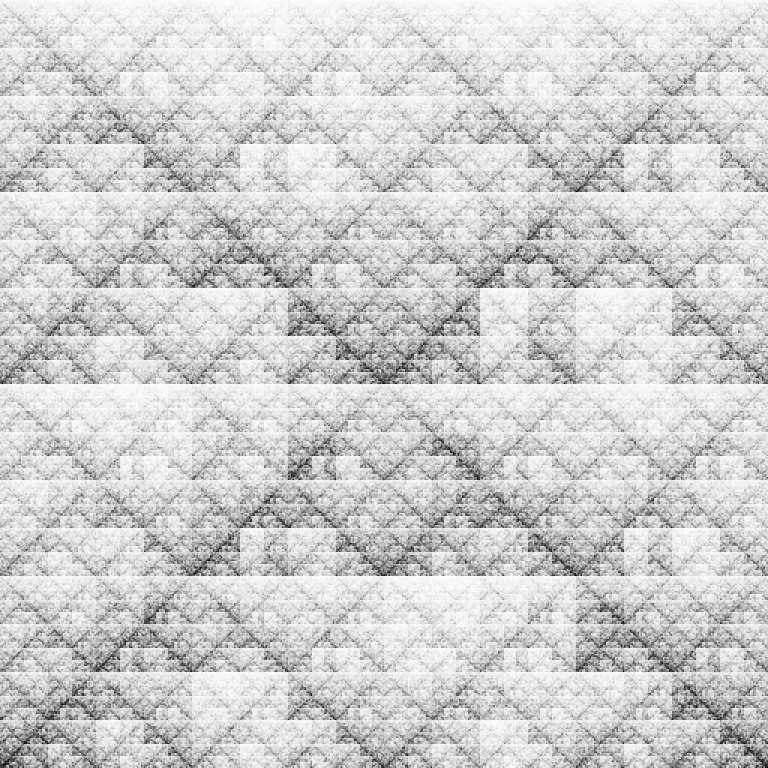
A Shadertoy shader for this pattern:

```glsl
// Chaos-game density plot: a four-letter sequence drawn as a quadtree of ink.
// Each cell's address is a string of quadrants; weights for neighbouring quadrants,
// plus a few rare or frequent motifs, multiply into its density, with hashed grain.

const int LEVELS = 9;            // quadtree depth, 2^9 cells per side
const int LL = 0, LR = 1, UL = 2, UR = 3;   // lower/upper, left/right quadrants
const float BASE_INK = 0.155;
const float GRAIN = 1.4;

// Log2 weight of one quadrant (column) followed by another (row)
const mat4 PAIR_WEIGHT = mat4(
     0.48, -0.15, -0.20,  0.36,
    -0.30,  0.48,  0.36, -0.05,
    -0.05,  0.36,  0.00, -0.50,
     0.36, -0.20, -0.30,  0.00);

float hash12(vec2 p) {
    vec3 q = fract(vec3(p.xyx) * 0.1031);
    q += dot(q, q.yzx + 33.33);
    return fract((q.x + q.y) * q.z);
}

// Quadrant index of a cell at a given level, coarsest first
int quadrant(ivec2 cell, int level) {
    ivec2 bit = (cell >> (LEVELS - 1 - level)) & 1;
    return bit.x + 2 * bit.y;
}

// Bias of three successive quadrants
float tripleWeight(int a, int b, int c) {
    float w = 0.0;
    if (a == LR && b == LL && c >= UL) w -= 0.45;
    if (a >= UL && b == LR && c == LL) w -= 0.25;
    if (a >= UL && b >= UL && c >= UL) w -= 0.25;
    if (a == LR && b == UL && c == LL) w += 0.30;
    if (a == LL && b == UR && c == LR) w += 0.30;
    return w;
}

// Bias of four successive quadrants: pale squares and dark steps
float quadWeight(ivec4 s) {
    if (s == ivec4(UR, LL, LR, UL)) return -1.6;
    if (s == ivec4(LL, UR, UL, LR)) return -0.6;
    if (s == ivec4(LL, UR, UR, LL)) return 0.4;
    if (s == ivec4(LR, UL, UL, LR)) return 0.4;
    return 0.0;
}

// Sum of log2 weights along the cell's address
float logDensity(ivec2 cell) {
    ivec4 window = ivec4(-1);
    float total = 0.0;
    for (int level = 0; level < LEVELS; level++) {
        window = ivec4(window.yzw, quadrant(cell, level));
        if (level > 0) total += PAIR_WEIGHT[window.z][window.w];
        if (level > 1) total += tripleWeight(window.y, window.z, window.w);
        if (level > 2) total += quadWeight(window);
    }
    return total;
}

float paperTone(vec2 uv, float ink) {
    float side = float(1 << LEVELS);
    vec2 cell = clamp(floor(uv * side), 0.0, side - 1.0);
    float grain = hash12(cell) + hash12(cell + 619.0) - 1.0;
    return exp(-ink * exp2(logDensity(ivec2(cell)) + GRAIN * grain));
}

void mainImage(out vec4 fragColor, in vec2 fragCoord) {
    // Four samples per pixel soften cell borders at any canvas size
    float tone = 0.0;
    for (int i = 0; i < 4; i++) {
        vec2 offset = vec2(i & 1, i >> 1) * 0.5 - 0.25;
        tone += 0.25 * paperTone((fragCoord + offset) / iResolution.xy, BASE_INK);
    }
    fragColor = vec4(vec3(tone), 1.0);
}
```
